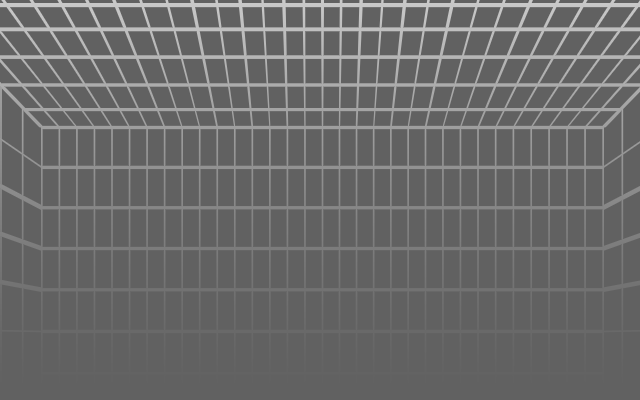
Reproduce this background procedurally as a WebGL 1 fragment shader.

```glsl
precision highp float;
// Grey tiled room: a ceiling grid in perspective, a back wall and two side walls fading downward.

uniform vec2 u_resolution;

#define CANVAS vec2(768.0, 480.0) // layout units, scaled to any canvas
#define CENTER_X 387.0            // axis of the room
#define WALL_TOP 153.0            // ceiling edge, measured from the top
#define HALF_TILES 16.0           // tile columns on each side of the axis
#define TILE_W 21.05
#define RIGHT_BEND 0.045          // squeeze of the columns right of the axis
#define HORIZON 403.0             // level where side wall rows become flat
#define SIDE_SLOPE 0.0034
#define FADE_END 470.0
#define FADE_POWER 1.35
#define BASE_GREY 0.38
#define LINE_GAIN 0.41

float pixelSize;

// Antialiased band of a given width around distance zero
float band(float dist, float width) {
  return clamp((0.5 * width - abs(dist)) / pixelSize + 0.5, 0.0, 1.0);
}

// Antialiased half space, one where dist is positive
float inside(float dist) {
  return clamp(dist / pixelSize + 0.5, 0.0, 1.0);
}

float hash(float n) {
  n = fract(n * 0.1031);
  n *= n + 33.33;
  return fract(n * (n + n));
}

// Distance of column k from the axis, on the back wall
float wallColumn(float k, float bend) {
  return TILE_W * k - bend * k * (HALF_TILES - k);
}

// Distance of column k from the axis, at the top of the canvas
float frontColumn(float k) {
  return k * (21.5 + 0.9 * k - 0.022 * k * k);
}

// Level of wall row k, measured from the top
float wallRow(float k) {
  return WALL_TOP + k * (47.6 + 0.27 * k);
}

// Level of ceiling row k, nearing the viewer
float ceilingRow(float k) {
  return WALL_TOP - k * (16.13 + k * (6.05 - 0.68 * k));
}

float columns(float x, float y, float bend) {
  float near = 1.0 - y / WALL_TOP;
  float onCeiling = inside(WALL_TOP - y);
  float cover = 0.0;
  for (int i = 0; i <= 16; i++) {
    float k = float(i);
    float back = wallColumn(k, bend);
    float spread = frontColumn(k) - back;
    float slope = spread / WALL_TOP;
    float dist = (x - back - spread * near) * inversesqrt(1.0 + slope * slope);
    float width = mix(1.8, 3.7, near) * mix(0.75, 1.2, hash(k + 3.0));
    width = mix(width, 4.0, step(HALF_TILES - 0.5, k));
    float line = mix(band(x - back, 2.0), band(dist, width), onCeiling);
    cover = max(cover, line);
  }
  return cover;
}

float rows(float x, float y, float corner, float edge) {
  float side = x - edge;
  float cover = 0.0;
  for (int i = 0; i <= 6; i++) {
    float k = float(i);
    // Ceiling and back wall
    if (i < 6) cover = max(cover, band(y - ceilingRow(k), 3.5 + 0.3 * k) * inside(corner - x));
    float level = wallRow(k);
    cover = max(cover, band(y - level, 4.0) * inside(-side));
    // Side walls, rows rising outward
    if (i > 0 && i < 6) {
      float slope = (HORIZON - level) * SIDE_SLOPE;
      float width = mix(2.0, 5.5, step(abs(k - 3.0), 1.5));
      float dist = (y - level + slope * side) * inversesqrt(1.0 + slope * slope);
      cover = max(cover, band(dist, width) * inside(side));
    }
  }
  return cover;
}

void main() {
  vec2 p = gl_FragCoord.xy / u_resolution * CANVAS;
  pixelSize = CANVAS.y / u_resolution.y;
  float y = CANVAS.y - p.y;
  float x = abs(p.x - CENTER_X);
  float bend = RIGHT_BEND * step(CENTER_X, p.x);

  // Back corner and the ceiling edge running toward the viewer
  float edge = wallColumn(HALF_TILES, bend);
  float corner = mix(edge, frontColumn(HALF_TILES), max(1.0 - y / WALL_TOP, 0.0));

  float cover = max(columns(x, y, bend), rows(x, y, corner, edge));

  // Side wall columns, below the ceiling edge
  float below = inside(x - corner);
  cover = max(cover, band(x - edge - 23.0, 2.0) * below);
  cover = max(cover, band(x - edge - 49.0, 2.0) * below);

  // Lines dissolve into the tiles toward the floor
  float fade = pow(clamp(1.0 - y / FADE_END, 0.0, 1.0), FADE_POWER);
  gl_FragColor = vec4(vec3(BASE_GREY + LINE_GAIN * fade * cover), 1.0);
}
```
